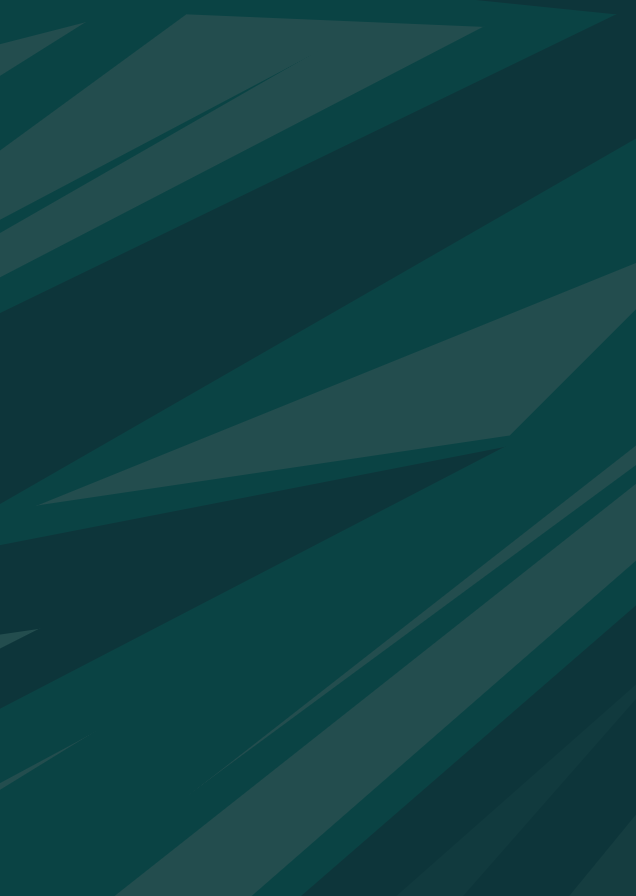
Give the GLSL for this background, as a Shadertoy shader.

```glsl
// Flat teal backdrop crossed by slanted dark bands and pale, pointed shards.
// Each shard is a convex triangle or quad, built as the intersection of
// half-planes and painted in layers with antialiased edges.

const vec3 TEAL  = vec3(0.039, 0.263, 0.267);
const vec3 DARK  = vec3(0.051, 0.208, 0.227);
const vec3 PALE  = vec3(0.137, 0.302, 0.306);
const vec3 FAINT = vec3(0.067, 0.227, 0.243);
const vec3 MIST  = vec3(0.082, 0.239, 0.251);

// Signed distance to the line a-b, negative on its left side
float halfPlane(vec2 p, vec2 a, vec2 b) {
    vec2 dir = normalize(b - a);
    return dot(p - a, vec2(dir.y, -dir.x));
}

// Convex shapes, corners listed counterclockwise
float triangle(vec2 p, vec2 a, vec2 b, vec2 c) {
    return max(halfPlane(p, a, b), max(halfPlane(p, b, c), halfPlane(p, c, a)));
}

float quad(vec2 p, vec2 a, vec2 b, vec2 c, vec2 d) {
    return max(max(halfPlane(p, a, b), halfPlane(p, b, c)),
               max(halfPlane(p, c, d), halfPlane(p, d, a)));
}

// Lays a colour over the base where dist is negative
vec3 paint(vec3 base, vec3 colour, float dist, float pixel) {
    return mix(base, colour, clamp(0.5 - dist / pixel, 0.0, 1.0));
}

// Dark bands and the faint streaks inside the lower corner
vec3 paintShadows(vec3 col, vec2 p, float pixel) {
    float band = quad(p, vec2(-0.026, 0.638), vec2(-0.026, 0.4225),
                         vec2(0.737, 0.861), vec2(0.737, 1.008));
    float topCorner = triangle(p, vec2(0.521, 1.001), vec2(0.755, 0.977), vec2(0.755, 1.052));
    float wedge = triangle(p, vec2(-0.052, 0.3815), vec2(-0.052, 0.182), vec2(0.5625, 0.501));
    float lowCorner = triangle(p, vec2(0.306, -0.026), vec2(0.737, -0.026), vec2(0.737, 0.348));
    col = paint(col, DARK, min(min(band, topCorner), min(wedge, lowCorner)), pixel);

    float streak = quad(p, vec2(0.413, -0.026), vec2(0.494, -0.026),
                           vec2(0.737, 0.251), vec2(0.737, 0.260));
    float tip = triangle(p, vec2(0.614, -0.026), vec2(0.737, -0.026), vec2(0.737, 0.124));
    col = paint(col, FAINT, streak, pixel);
    return paint(col, MIST, tip, pixel);
}

// Pale shards lying over the bands
vec3 paintShards(vec3 col, vec2 p, float pixel) {
    // Upper shard, split by a thin slit
    float upper = quad(p, vec2(-0.026, 0.813), vec2(-0.026, 0.677),
                          vec2(0.539, 0.970), vec2(0.208, 0.984));
    float slit = triangle(p, vec2(-0.026, 0.741), vec2(-0.026, 0.725), vec2(0.328, 0.928));
    col = paint(col, PALE, max(upper, -slit), pixel);

    // Central shard and the long diagonal stripe
    float centre = quad(p, vec2(0.042, 0.436), vec2(0.569, 0.514),
                           vec2(0.737, 0.682), vec2(0.737, 0.7175));
    float stripe = quad(p, vec2(0.095, -0.026), vec2(0.251, -0.026),
                           vec2(0.737, 0.398), vec2(0.737, 0.4815));
    col = paint(col, PALE, min(centre, stripe), pixel);

    // Slender slivers
    float sliver = triangle(p, vec2(0.232, 0.129), vec2(0.737, 0.501), vec2(0.737, 0.524));
    float topLeft = triangle(p, vec2(-0.026, 0.944), vec2(-0.026, 0.899), vec2(0.095, 0.975));
    float midLeft = triangle(p, vec2(-0.026, 0.288), vec2(-0.026, 0.263), vec2(0.043, 0.298));
    float lowLeft = triangle(p, vec2(-0.026, 0.112), vec2(-0.026, 0.1025), vec2(0.095, 0.177));
    return paint(col, PALE, min(min(sliver, topLeft), min(midLeft, lowLeft)), pixel);
}

void mainImage(out vec4 fragColor, in vec2 fragCoord) {
    // Canvas height is one unit
    float pixel = 1.0 / iResolution.y;
    vec2 p = fragCoord * pixel;

    vec3 col = paintShadows(TEAL, p, pixel);
    col = paintShards(col, p, pixel);
    fragColor = vec4(col, 1.0);
}
```
